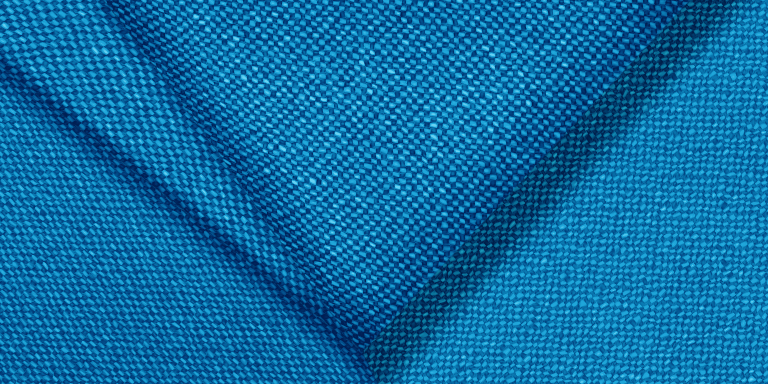
Reproduce this texture procedurally as a Shadertoy shader.

```glsl
const float PI = 3.14159265;

float hash(vec2 p) {
    vec3 h = fract(vec3(p.xyx) * 0.1031);
    h += dot(h, h.yzx + 33.33);
    return fract((h.x + h.y) * h.z);
}

float noise(vec2 p) {
    vec2 i = floor(p), f = fract(p);
    f = f * f * (3.0 - 2.0 * f);
    return mix(mix(hash(i), hash(i + vec2(1, 0)), f.x),
               mix(hash(i + vec2(0, 1)), hash(i + vec2(1, 1)), f.x), f.y);
}

vec2 rotate(vec2 p, float a) {
    return vec2(cos(a) * p.x + sin(a) * p.y, cos(a) * p.y - sin(a) * p.x);
}

// Plain weave: bright slanted weft tufts between dim warp gaps
float weave(vec2 q, float rough) {
    q += rough * (vec2(noise(q * 0.6), noise(q * 0.6 + 40.0)) - 0.5);
    vec2 f = fract(q) - 0.5;
    float over = smoothstep(-0.45, 0.35, sin(PI * q.x) * sin(PI * q.y) + 0.12);
    float weft = max(cos(PI * (f.y + 0.2 * f.x)), 0.0) * (0.75 + 0.25 * cos(PI * f.x));
    float warp = cos(PI * f.x) * (0.7 + 0.3 * cos(PI * f.y));
    float fibre = noise(q * vec2(1.7, 3.5)) - 0.5;
    float glint = smoothstep(0.75, 1.0, hash(floor(q) + 7.0)) * weft * over;
    return mix(0.4 * warp, 0.36 + 0.7 * weft, over) + 0.4 * fibre + 0.25 * glint;
}

// Dyed cloth, from deep navy shadow to cyan highlight
vec3 dye(float t) {
    vec3 c = mix(vec3(0.0, 0.12, 0.33), vec3(0.005, 0.27, 0.51), smoothstep(0.0, 0.32, t));
    c = mix(c, vec3(0.04, 0.48, 0.70), smoothstep(0.25, 0.62, t));
    c = mix(c, vec3(0.12, 0.65, 0.85), smoothstep(0.58, 0.9, t));
    return mix(c, vec3(0.4, 0.82, 0.95), smoothstep(0.95, 1.3, t));
}

vec3 cloth(float light, float thread, float depth) {
    return dye(light + depth * (thread - 0.57) * (0.5 + light));
}

float mask(float d) {
    return smoothstep(-0.003, 0.003, d);
}

void mainImage(out vec4 fragColor, in vec2 fragCoord) {
    vec2 p = fragCoord / iResolution.y;
    p.x *= 2.0 * iResolution.y / iResolution.x;

    // Signed distances to the fold lines, which meet near the bottom
    float flapLeft = (p.x - 0.938 + (p.y - 0.09) * 0.73 + 0.005 * sin(p.y * 7.0)) * 0.81;
    float flapRight = (0.95 + (p.y - 0.09) * 0.93 - p.x) * 0.73;
    float lower = (0.83 - 0.79 * p.x - p.y) * 0.785;
    float seam = 0.94 + (0.09 - p.y) * 0.5 - p.x;

    // Right sheet, shaded by the flap
    float shade = smoothstep(0.06, 0.15, -flapRight);
    float light = mix(0.28, 0.6, shade) + 0.04 * noise(p * 5.0);
    vec2 q = rotate(p, 0.72) * vec2(74.0, 80.0);
    vec3 col = cloth(light, weave(q, 0.7), mix(0.85, 0.62, shade));
    col *= mix(vec3(0.9, 0.94, 0.86), vec3(1), shade);

    // Lower left sheet
    light = mix(0.22, 0.56, smoothstep(-0.01, 0.08, lower));
    light -= 0.07 * smoothstep(0.5, 0.0, p.y);
    light *= mix(0.8, 1.0, smoothstep(0.0, 0.08, seam));
    q = rotate(p, -0.6) * vec2(60.0, 92.0);
    col = mix(col, cloth(light, weave(q, 0.5), 0.7), mask(lower) * mask(seam));

    // Narrow rolled fold
    light = mix(0.15, 0.58, smoothstep(-0.01, 0.05, -lower));
    light *= mix(0.65, 1.0, smoothstep(0.0, 0.06, -flapLeft));
    q = rotate(p, -0.55 - 0.25 * p.x) * vec2(66.0, 78.0);
    col = mix(col, cloth(light, weave(q, 0.4), 0.8), mask(-lower) * mask(-flapLeft));

    // Central flap, its rows steepening toward the left fold
    light = mix(0.3, 0.61, smoothstep(-0.01, 0.14, flapLeft));
    light *= mix(0.6, 1.0, smoothstep(-0.01, 0.2, flapRight));
    light -= 0.06 * smoothstep(0.75, 1.0, p.y);
    light += 0.05 * (noise(p * 4.0 + 9.0) - 0.5);
    float bend = 0.07 * exp(-max(flapLeft, 0.0) * 9.0);
    q = vec2(p.x + 0.06 * p.y, p.y + 0.07 * p.x - bend) * vec2(68.0, 66.0);
    col = mix(col, cloth(light, weave(q, 0.45), 0.9), mask(flapLeft) * mask(flapRight));

    fragColor = vec4(clamp(col, 0.0, 1.0), 1.0);
}
```
